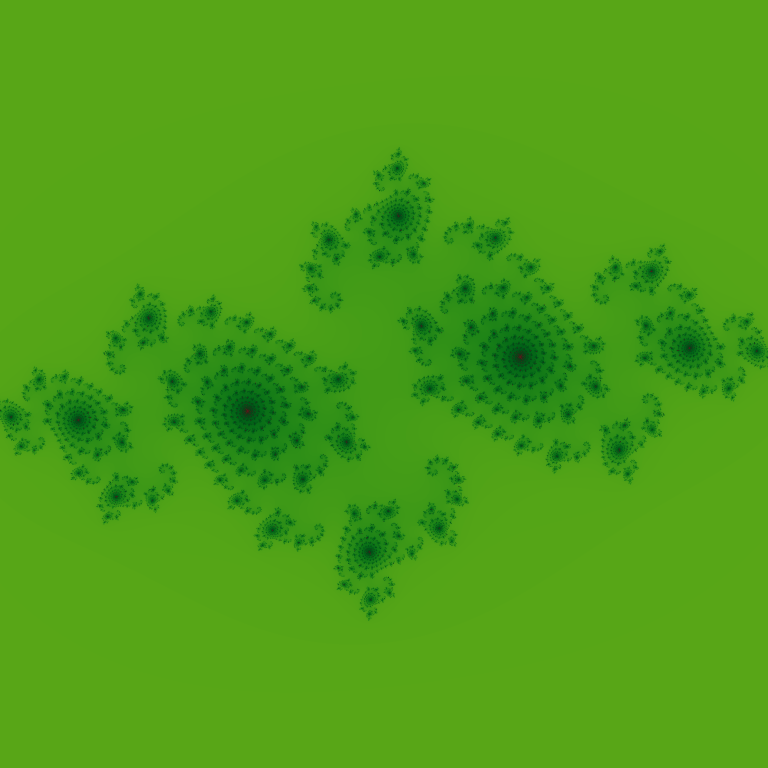
Reproduce this background procedurally as a WebGL 2 fragment shader.

```glsl
#version 300 es
precision highp float;
// Green Julia set: z -> z*z + c is iterated for each point, and the escape
// count drives a slow cosine palette from leaf green to dark green and red.
// Each pixel averages a small grid of samples to smooth the fine dust.

uniform vec2 u_resolution;
out vec4 outColor;

const vec2 JULIA_C = vec2(-0.7447, -0.1995);
const float HALF_WIDTH = 1.413;       // plane units from centre to canvas edge
const float ESCAPE_RADIUS = 2.0;
const int MAX_STEPS = 256;
const int SAMPLES = 2;                // samples per pixel side

const float PHASE_PER_STEP = 0.0053;
const vec3 PALETTE_PHASE = vec3(1.875, 1.255, 2.53);
const vec3 PALETTE_RATE = vec3(2.0, 1.0, 0.0);

vec2 complexSquare(vec2 z) {
    return vec2(z.x * z.x - z.y * z.y, 2.0 * z.x * z.y);
}

// Number of steps before the orbit leaves the escape circle
float escapeCount(vec2 z) {
    int steps = 0;
    for (int i = 0; i < MAX_STEPS; i++) {
        if (dot(z, z) > ESCAPE_RADIUS * ESCAPE_RADIUS) break;
        z = complexSquare(z) + JULIA_C;
        steps++;
    }
    return float(steps);
}

vec3 palette(float count) {
    float phase = count * PHASE_PER_STEP;
    return 0.5 + 0.5 * cos(PALETTE_PHASE + PALETTE_RATE * phase);
}

void main() {
    float canvasSize = min(u_resolution.x, u_resolution.y);
    vec3 color = vec3(0.0);

    // Supersampling grid inside the pixel
    for (int j = 0; j < SAMPLES; j++) {
        for (int i = 0; i < SAMPLES; i++) {
            vec2 offset = (vec2(i, j) + 0.5) / float(SAMPLES) - 0.5;
            vec2 point = gl_FragCoord.xy + offset - 0.5 * u_resolution;
            color += palette(escapeCount(point * 2.0 * HALF_WIDTH / canvasSize));
        }
    }

    outColor = vec4(color / float(SAMPLES * SAMPLES), 1.0);
}
```
